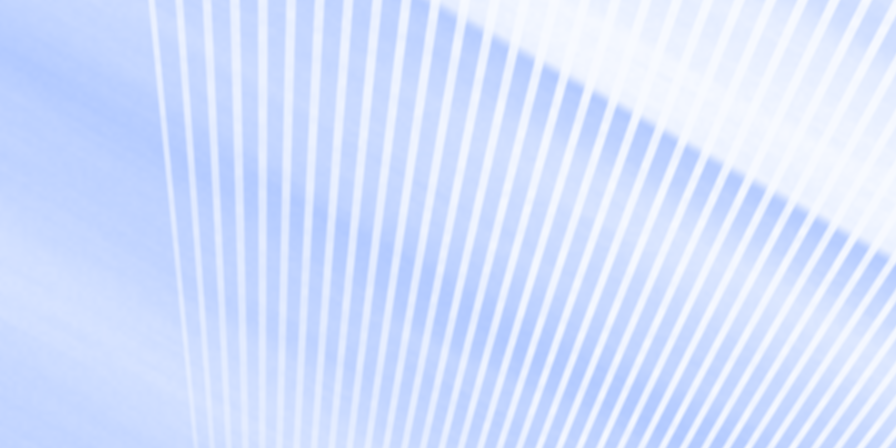
Reproduce this background procedurally as a Shadertoy shader.

```glsl
const vec3 DEEP_BLUE = vec3(0.69, 0.785, 1.0);
const vec3 PALE_BLUE = vec3(0.97, 0.98, 1.0);
const vec3 RAY_WHITE = vec3(0.97, 0.98, 1.0);

const int RAY_COUNT = 38;
// Ray position = start + n * step + n * n * growth, in canvas heights
const vec3 RAY_TOP = vec3(0.3385, 0.0612, 0.000221);
const vec3 RAY_BOTTOM = vec3(0.4375, 0.0361, 0.000221);
const float RAY_WIDTH_TOP = 0.0108;
const float RAY_WIDTH_BOTTOM = 0.0072;
const float RAY_SOFTNESS = 0.005;

const float BAND_SLOPE = 0.56;
const float FOLD_EDGE = -0.531;
const float STREAK_AMOUNT = 0.13;
const float GRAIN_AMOUNT = 0.05;

float hash(vec2 p) {
    p = fract(p * vec2(0.1031, 0.1137));
    p += dot(p, p.yx + 33.33);
    return fract((p.x + p.y) * p.x * 17.0);
}

float noise(vec2 p) {
    vec2 cell = floor(p);
    vec2 f = fract(p);
    f = f * f * (3.0 - 2.0 * f);
    float low = mix(hash(cell), hash(cell + vec2(1.0, 0.0)), f.x);
    float high = mix(hash(cell + vec2(0.0, 1.0)), hash(cell + 1.0), f.x);
    return mix(low, high, f.y);
}

float bump(float x, float center, float width) {
    float k = (x - center) / width;
    return exp(-k * k);
}

float rayPosition(vec3 row, float n) {
    return row.x + n * (row.y + n * row.z);
}

// Lightness of the diagonal folds; y runs downward
float foldLight(vec2 p) {
    float across = p.y - BAND_SLOPE * p.x;
    float along = p.x + BAND_SLOPE * p.y;
    float right = smoothstep(0.5, 1.7, p.x);

    // Broad bands below the bright fold
    float light = 0.27;
    light -= 0.20 * bump(across, 0.12, 0.10);
    light += 0.22 * bump(across, 0.62, 0.17);
    light -= 0.07 * bump(across, 0.36, 0.06);
    light += 0.36 * right * bump(across, -0.31, 0.10);
    light += 0.10 * bump(across, -0.16, 0.09);

    // Shadow along the crisp fold edge
    float below = max(across - FOLD_EDGE, 0.0);
    light -= 0.20 * exp(-below / 0.08) * smoothstep(0.5, 1.0, p.x);

    // Bright upper fold with a cooler far corner
    float upperLight = 0.80 + 0.12 * bump(across, -0.66, 0.12);
    upperLight -= 0.38 * bump(across, -1.05, 0.09);
    upperLight -= 0.20 * (1.0 - smoothstep(0.8, 1.25, p.x));
    float upper = 1.0 - smoothstep(FOLD_EDGE - 0.025, FOLD_EDGE + 0.012, across);
    light = mix(light, upperLight, upper);

    // Brushed streaks and faint grain
    float streaks = 0.6 * noise(vec2(along * 2.0, across * 26.0) + 7.0)
                  + 0.4 * noise(vec2(along * 5.0, across * 70.0) + 31.0);
    light += STREAK_AMOUNT * (streaks - 0.5);
    light += GRAIN_AMOUNT * (noise(p * 90.0) - 0.5);
    return clamp(light, 0.0, 1.0);
}

// Coverage of the fan of straight rays
float rayFan(vec2 p, float pixel) {
    float width = mix(RAY_WIDTH_TOP, RAY_WIDTH_BOTTOM, p.y);
    float soft = max(RAY_SOFTNESS, pixel);
    float coverage = 0.0;
    for (int i = 0; i < RAY_COUNT; i++) {
        float n = float(i);
        float top = rayPosition(RAY_TOP, n);
        float bottom = rayPosition(RAY_BOTTOM, n);
        float lean = top - bottom;
        float dist = abs(p.x - mix(top, bottom, p.y)) * inversesqrt(1.0 + lean * lean);
        float halfWidth = width * mix(0.65, 1.0, min(n / 3.0, 1.0));
        float ray = 1.0 - smoothstep(halfWidth - soft, halfWidth + soft, dist);
        coverage = max(coverage, ray);
    }
    return coverage;
}

void mainImage(out vec4 fragColor, in vec2 fragCoord) {
    vec2 p = fragCoord / iResolution.y;
    p.y = 1.0 - p.y;

    vec3 color = mix(DEEP_BLUE, PALE_BLUE, foldLight(p));

    // Rays grow stronger to the right and fade at the lower left
    float strength = mix(0.72, 0.96, smoothstep(0.3, 1.4, p.x));
    strength *= 1.0 - 0.45 * p.y * p.y * (1.0 - smoothstep(0.4, 1.4, p.x));
    strength *= 0.92 + 0.16 * (noise(p * 60.0) - 0.5);
    color = mix(color, RAY_WHITE, strength * rayFan(p, 1.0 / iResolution.y));

    fragColor = vec4(color, 1.0);
}
```
